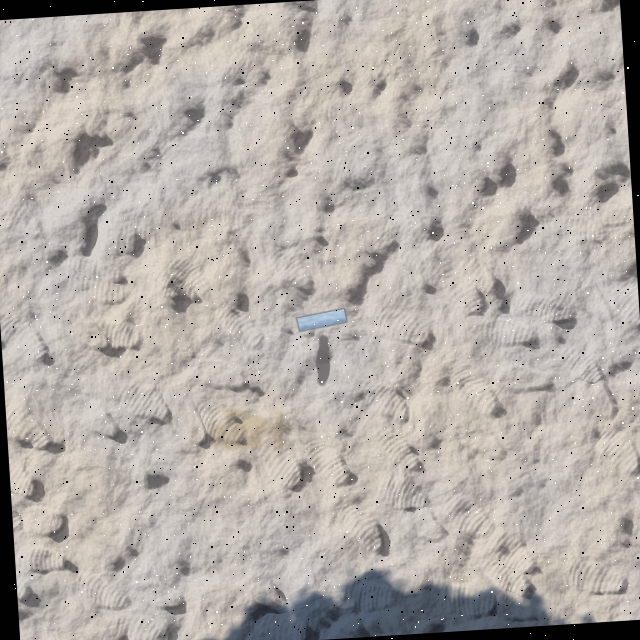
Reproduce this texture procedurally as a three.js fragment shader.

```glsl
// Trampled pale sand seen from above: mounds, shoe prints, a small blue bar and a tilted black frame.
varying vec2 vUv;

float hash(vec2 p) {
  vec3 q = fract(vec3(p.xyx) * 0.1031);
  q += dot(q, q.yzx + 33.33);
  return fract((q.x + q.y) * q.z);
}

mat2 rotation(float a) {
  float c = cos(a), s = sin(a);
  return mat2(c, -s, s, c);
}

float corner(vec2 cell, vec2 offset) {
  float a = 6.2832 * hash(cell + 17.0);
  return dot(vec2(cos(a), sin(a)), offset);
}

// Gradient noise, about -0.6 to 0.6
float noise(vec2 p) {
  vec2 i = floor(p), f = fract(p);
  vec2 u = f * f * f * (f * (f * 6.0 - 15.0) + 10.0);
  vec2 e = vec2(1.0, 0.0);
  return mix(mix(corner(i, f), corner(i + e.xy, f - e.xy), u.x),
             mix(corner(i + e.yx, f - e.yx), corner(i + e.xx, f - e.xx), u.x), u.y);
}

// Scattered shoe prints with tread ridges, mostly pointing down to the right
float prints(vec2 p) {
  vec2 spacing = vec2(0.115, 0.072);
  vec2 q = rotation(-0.7) * p + 3.0;
  vec2 base = floor(q / spacing);
  float h = 0.0;
  for (int j = -1; j <= 1; j++) {
    for (int i = -1; i <= 1; i++) {
      vec2 cell = base + vec2(float(i), float(j));
      float rnd = hash(cell + 5.0);
      vec2 jitter = vec2(hash(cell + 31.0), hash(cell + 67.0));
      vec2 d = rotation((rnd - 0.5) * 1.3) * (q - (cell + jitter) * spacing);
      float radius = 0.017 + 0.004 * cos(d.x * 85.0);
      float sole = length(vec2(d.x - clamp(d.x, -0.03, 0.03), d.y)) - radius;
      float inside = 1.0 - smoothstep(-0.004, 0.006, sole);
      float tread = sin(d.x * 800.0 + 2.0 * cos(d.y * 90.0));
      float pad = 0.009 * smoothstep(-0.06, 0.03, d.x) + 0.0005 * tread * step(0.45, jitter.x);
      h = max(h, inside * pad * step(0.3, rnd));
    }
  }
  return h;
}

float height(vec2 p) {
  vec2 w = p + 0.012 * vec2(noise(p * 14.0), noise(p * 14.0 + 40.0));
  float trodden = 1.0 - smoothstep(0.4, 0.8, p.y);
  float n = noise(w * vec2(10.0, 7.0));
  float h = 0.05 * sqrt(n * n + 0.004) * mix(1.0, 0.55, trodden);
  h += 0.02 * noise(w * 17.0 + 9.0);
  float amp = 0.009;
  vec2 q = w * 33.0;
  for (int i = 0; i < 4; i++) {
    h += amp * noise(q);
    q = rotation(0.6) * q * 1.9 + 13.0;
    amp *= 0.43;
  }
  return h + prints(w) * mix(0.25, 1.0, trodden);
}

float box(vec2 p, vec2 halfSize) {
  vec2 d = abs(p) - halfSize;
  return length(max(d, 0.0)) + min(max(d.x, d.y), 0.0);
}

void main() {
  vec2 p = vUv;

  // Slope lighting and short cast shadows, sun from the upper left
  vec2 sun = vec2(-0.8, 0.6);
  float h = height(p), eps = 0.0018;
  vec2 slope = vec2(height(p + vec2(eps, 0.0)) - h, height(p + vec2(0.0, eps)) - h) / eps;
  float lit = -dot(slope, sun);
  float occlusion = 0.0;
  for (int i = 1; i <= 5; i++) {
    float s = 0.004 * float(i);
    occlusion = max(occlusion, height(p + sun * s) - h - 0.52 * s);
  }
  float light = 0.9 + (lit > 0.0 ? 0.22 : 0.42) * lit;
  light = clamp(light, 0.25, 1.06) * (1.0 - 0.65 * smoothstep(0.0, 0.004, occlusion));

  // Sand colour, cool and warm drifts, one tan patch
  vec3 sand = mix(vec3(0.81, 0.79, 0.775), vec3(0.84, 0.80, 0.755), smoothstep(-0.3, 0.3, noise(p * 5.0 + 3.0)));
  float patchEdge = length((p - vec2(0.385, 0.325)) / vec2(0.065, 0.035)) + noise(p * 40.0);
  sand = mix(sand, vec3(0.73, 0.66, 0.54), 0.65 * (1.0 - smoothstep(0.5, 1.2, patchEdge)));
  vec3 color = mix(vec3(0.31, 0.29, 0.30), sand, light);
  color += 0.035 * noise(p * 230.0);

  // Blue bar and the dark hollow below it
  float hollow = length((p - vec2(0.505, 0.435)) / vec2(0.011, 0.046)) + 0.4 * noise(p * 60.0);
  color = mix(color, vec3(0.42, 0.40, 0.41), 0.85 * (1.0 - smoothstep(0.75, 1.1, hollow)));
  vec2 b = rotation(0.2) * (p - vec2(0.503, 0.5));
  float bar = box(b, vec2(0.037, 0.010));
  vec3 blue = mix(vec3(0.52, 0.62, 0.73), vec3(0.68, 0.77, 0.86), smoothstep(-0.009, 0.001, b.y));
  blue += 0.08 * noise(b * vec2(90.0, 200.0));
  color = mix(color, vec3(0.40, 0.41, 0.44), 0.7 * (1.0 - smoothstep(0.0, 0.004, bar)));
  color = mix(color, blue, 1.0 - smoothstep(-0.001, 0.001, bar));

  // Soft blue shade along the bottom
  float shadeTop = 0.095 - 0.9 * (p.x - 0.64) * (p.x - 0.64);
  float ragged = 0.045 * noise(p * 16.0) + 0.025 * noise(p * 45.0);
  float shade = 1.0 - smoothstep(-0.018, 0.014, p.y - shadeTop + ragged);
  color *= mix(vec3(1.0), vec3(0.39, 0.46, 0.56), shade);

  // Tilted frame, then black and white specks
  float frame = box(rotation(0.063) * (p - 0.5), vec2(0.499));
  color = mix(color, vec3(0.005), smoothstep(-0.001, 0.001, frame));
  float speck = hash(floor(p * 512.0) + 200.0);
  color = mix(color, vec3(0.01), step(speck, 0.003));
  color = mix(color, vec3(0.96), step(0.997, speck));
  gl_FragColor = vec4(color, 1.0);
}
```
